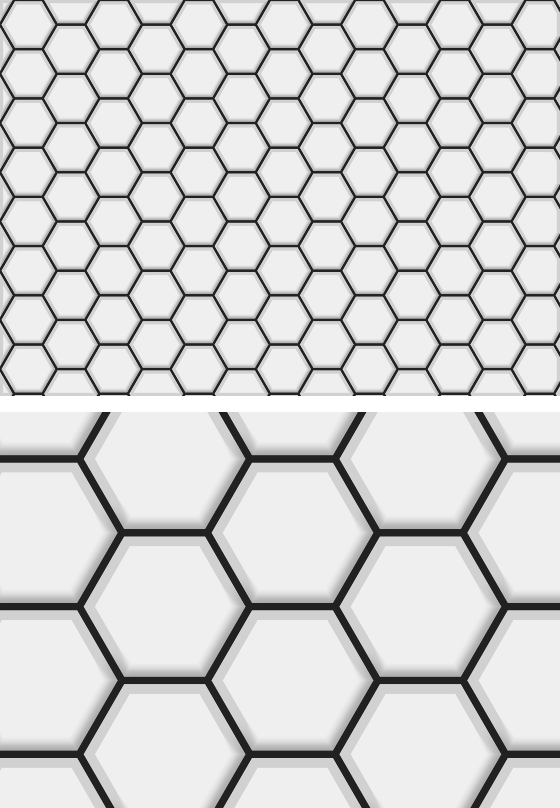
Top: the whole. Bottom: its middle third, enlarged.
Give the GLSL for this pattern, as a WebGL 2 fragment shader.

```glsl
#version 300 es
precision highp float;
// Flat-topped hexagonal tiles, parted by thin dark joints in a staggered grid.
// Each tile has a pale bevel, crisp towards the upper left and softly shaded
// towards the lower right; tiles cut by the canvas get a bevel along the cut.

uniform vec2 u_resolution;
out vec4 outColor;

const float PITCH = 0.08789;               // tile height over canvas width
const float JOINT_HALF = 0.025;            // the rest is in tile heights
const float BEVEL = 0.066;
const vec2 GRID = vec2(1.7320508, 1.0);    // two columns by one row
const vec2 FIRST_CENTRE = vec2(0.5773503, 0.5);
const vec2 SHADE_DIR = vec2(0.5, 0.8660254);

const vec3 FACE = vec3(0.937);
const vec3 BEVEL_GREY = vec3(0.82);
const vec3 SHADE_GREY = vec3(0.68);
const vec3 JOINT = vec3(0.13);

// Position relative to the centre of the nearest tile
vec2 tileLocal(vec2 p) {
    vec2 a = mod(p + 0.5 * GRID, GRID) - 0.5 * GRID;
    vec2 b = mod(p, GRID) - 0.5 * GRID;
    return dot(a, a) < dot(b, b) ? a : b;
}

// Distance inwards from the outline of a unit-height hexagon
float hexInset(vec2 q) {
    q = abs(q);
    return 0.5 - max(q.y, dot(q, vec2(0.8660254, 0.5)));
}

// Distance inwards from the canvas outline
float canvasInset(vec2 p, vec2 size) {
    vec2 d = min(p, size - p);
    return min(d.x, d.y);
}

// Bevelled tile surface, inset is measured from its visible rim
vec3 tileColor(float inset, float shade, float aa) {
    float softness = mix(0.5 * aa, 0.035, shade);
    float onFace = smoothstep(BEVEL - softness, BEVEL + softness, inset);
    float nearRim = 1.0 - smoothstep(0.0, BEVEL, inset);
    vec3 bevel = mix(BEVEL_GREY, SHADE_GREY, shade * nearRim);
    return mix(bevel, FACE, onFace);
}

void main() {
    // Tile heights as units, y pointing down from the top
    float unit = PITCH * u_resolution.x;
    vec2 p = vec2(gl_FragCoord.x, u_resolution.y - gl_FragCoord.y) / unit;
    float aa = 1.0 / unit;

    vec2 q = tileLocal(p - FIRST_CENTRE);
    float rim = hexInset(q) - JOINT_HALF;
    float border = canvasInset(p, u_resolution / unit);

    // Shade the lower right sides, but not the cuts along the canvas
    float facing = dot(q, SHADE_DIR) / max(length(q), 0.001);
    float shade = smoothstep(0.1, 0.6, facing) * step(rim, border);

    vec3 color = tileColor(min(rim, border), shade, aa);
    color = mix(JOINT, color, smoothstep(-0.5 * aa, 0.5 * aa, rim));
    outColor = vec4(color, 1.0);
}
```
